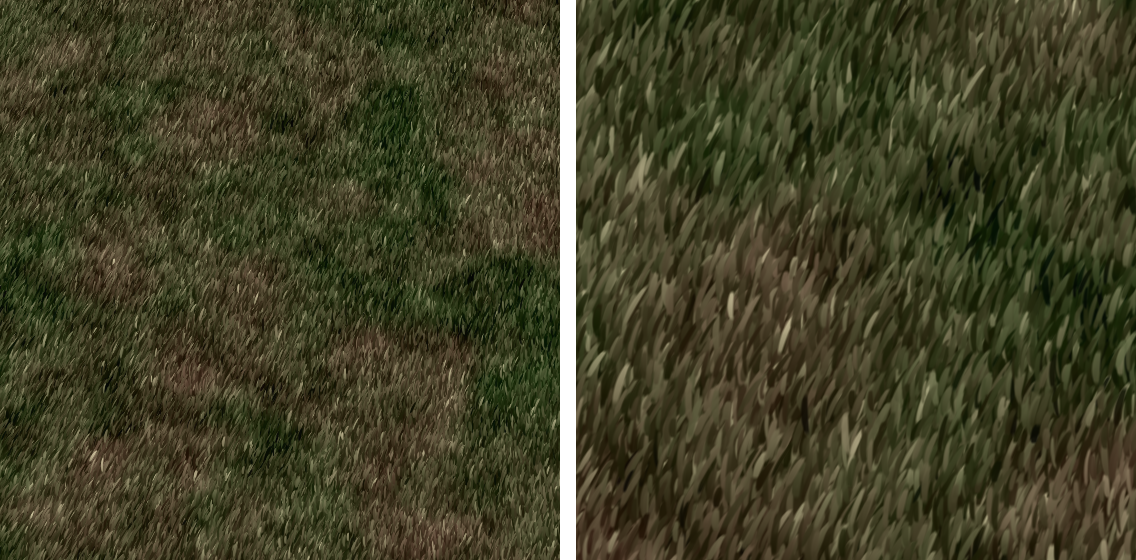
Left: the whole. Right: its middle third, enlarged.
Reproduce this texture procedurally as a WebGL 1 fragment shader.

```glsl
precision highp float;
uniform vec2 u_resolution;

vec4 hash4(vec2 p) {
  vec4 seed = vec4(dot(p, vec2(127.1, 311.7)), dot(p, vec2(269.5, 183.3)),
                   dot(p, vec2(419.2, 371.9)), dot(p, vec2(73.7, 157.3)));
  return fract(sin(seed) * 43758.545);
}

// Smooth cellular noise: scattered points blend their random values, -0.5 to 0.5
float patches(vec2 p) {
  vec2 cell = floor(p);
  float sum = 0.0, total = 0.0;
  for (int y = -1; y <= 1; y++) {
    for (int x = -1; x <= 1; x++) {
      vec2 id = cell + vec2(float(x), float(y));
      vec4 rnd = hash4(id);
      vec2 d = p - id - rnd.xy;
      float weight = exp(-5.0 * dot(d, d));
      sum += weight * rnd.z;
      total += weight;
    }
  }
  return sum / total - 0.5;
}

// Olive ramp from near black to dry straw, tinted towards green or brown
vec3 grassColor(float tone, float green) {
  vec3 ramp = vec3(tone, tone * 0.95 + 0.015, tone * 0.86 - 0.07);
  return max(ramp + green * vec3(-0.07, 0.015, -0.03), 0.01);
}

// Coverage of a curved, tapered blade; d is the offset from its middle
float bladeMask(vec2 d, float halfLength, float halfWidth, float lean) {
  float along = d.y / halfLength;
  float across = d.x - lean * d.y - halfLength * 0.12 * along * along;
  float width = halfWidth * (1.0 - 0.6 * along * along);
  float side = 1.0 - smoothstep(width - 0.0011, width + 0.0011, abs(across));
  return side * (1.0 - smoothstep(0.65, 1.0, abs(along)));
}

void main() {
  vec2 uv = gl_FragCoord.xy / u_resolution.y;

  // The field recedes: blades shrink towards the top
  vec2 ground = vec2((uv.x - 0.5) * (1.0 + 0.35 * uv.y), uv.y + 0.2 * uv.y * uv.y);

  // Broad patches set the tint, tufts set the light
  float green = 1.3 * patches(ground * vec2(5.0, 7.0) + 3.0)
              + 0.7 * patches(ground * vec2(13.0, 16.0) + 40.0);
  float tufts = patches(ground * vec2(22.0, 25.0) + 17.0)
              + 0.6 * patches(ground * vec2(8.0, 10.0) + 71.0);
  float light = 0.13 * tufts - 0.04 * green;
  vec3 color = grassColor(0.14 + light, green);

  // Overlapping layers of scattered blades
  vec2 cellSize = vec2(0.010, 0.024);
  for (int layer = 0; layer < 8; layer++) {
    float n = float(layer);
    vec2 p = ground / cellSize + n * vec2(7.37, 11.71);
    vec2 cell = floor(p);
    for (int y = -1; y <= 1; y++) {
      for (int x = -1; x <= 1; x++) {
        vec2 id = cell + vec2(float(x), float(y));
        vec4 place = hash4(id + n * 19.0);
        vec4 look = hash4(id + n * 31.0 + 57.0);
        vec2 d = (p - id - place.xy) * cellSize;
        float halfLength = mix(0.008, 0.017, place.z);
        float halfWidth = mix(0.0012, 0.0028, look.w);
        float lean = 0.28 + 0.7 * (place.w - 0.5);
        float mask = bladeMask(d, halfLength, halfWidth, lean);

        // Most blades are dull, a few are bright straw with lit tips
        float straw = pow(look.y, 9.0);
        float tone = mix(0.06, 0.37, look.x) + 0.35 * straw;
        tone = (tone + light) * (1.0 + 0.18 * d.y / halfLength) + light * straw;
        float tint = (green + 0.5 * (look.z - 0.5)) * (1.0 - 0.7 * straw);
        color = mix(color, grassColor(tone, tint), 0.88 * mask);
      }
    }
  }

  gl_FragColor = vec4(color, 1.0);
}
```
